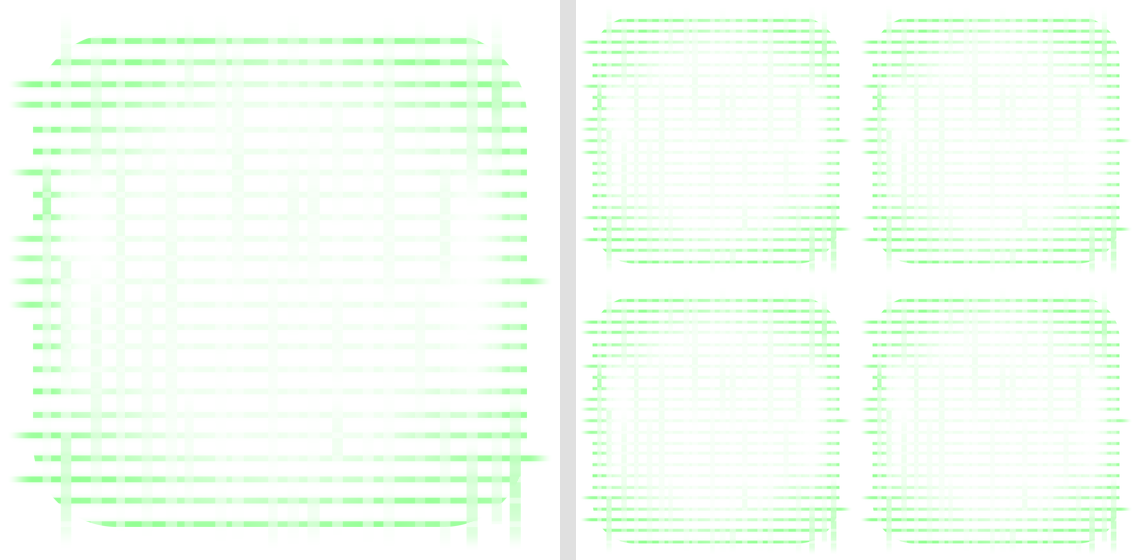
Left, the tile; right, the same tile 2 across and 2 down.
Write a WebGL 1 fragment shader that draws this pattern.

```glsl
precision highp float;

uniform vec2 u_resolution;

float hash(vec2 p) {
  vec3 q = fract(p.xyx * vec3(0.1031, 0.1030, 0.0973));
  q += dot(q, q.yzx + 33.33);
  return fract((q.x + q.y) * q.z);
}

float noise(float x, float seed) {
  float i = floor(x), f = fract(x);
  return mix(hash(vec2(i, seed)), hash(vec2(i + 1.0, seed)), f * f * (3.0 - 2.0 * f));
}

float roundedBox(vec2 p, vec2 halfSize, float radius) {
  vec2 q = abs(p) - halfSize + radius;
  return length(max(q, 0.0)) + min(max(q.x, q.y), 0.0) - radius;
}

// Antialiased strip of the given half width
float strip(float distance, float halfWidth, float blur) {
  return 1.0 - smoothstep(halfWidth - blur, halfWidth + blur, abs(distance));
}

float rowHeight(float row) {
  return 0.065 + row * 0.03924 + (hash(vec2(row, 3.0)) - 0.5) * 0.006;
}

// Strength of a horizontal bar: dense at the rim, faint in the middle
float barInk(vec2 uv, float row, float blur) {
  vec2 p = uv - 0.5;
  vec2 rim = abs(p) / 0.441;
  float ink = 0.055 + 0.32 * smoothstep(0.65, 1.12, length(rim));

  // Bleached gap beside the rim on the middle rows
  float gap = smoothstep(0.64, 0.74, rim.x) * (1.0 - smoothstep(0.80, 0.94, rim.x));
  ink *= 1.0 - 0.85 * gap * (1.0 - smoothstep(0.3, 0.7, rim.y));
  ink *= 0.85 + 0.3 * noise(uv.x * 12.0, row + 40.0);

  float inside = 1.0 - smoothstep(-blur, blur, roundedBox(p, vec2(0.441), 0.15));

  // Some bars smear past the rim on one side
  float side = p.x < 0.0 ? 5.0 : 9.0;
  float smear = step(0.72, hash(vec2(row, side))) * step(rim.y, 0.85);
  float tail = 1.0 - smoothstep(0.441, 0.488, abs(p.x));
  return ink * max(inside, smear * tail * step(0.4, abs(p.x)));
}

// x: ink of the vertical streaks, y: how much they lighten the bars
vec2 streaks(vec2 uv, float blur) {
  float ink = 0.0, bleach = 0.0;
  float margin = smoothstep(0.015, 0.11, min(uv.y, 1.0 - uv.y));
  for (int i = 0; i < 20; i++) {
    float id = float(i);
    float x = 0.075 + id * 0.0447 + (hash(vec2(id, 11.0)) - 0.5) * 0.022;
    float rim = smoothstep(0.22, 0.43, abs(x - 0.5));
    float band = strip(uv.x - x, 0.007 + 0.004 * hash(vec2(id, 13.0)), blur);
    bleach = max(bleach, band * (0.25 + 0.3 * hash(vec2(id, 17.0))));

    // Long faint wash
    float worn = smoothstep(0.35, 0.85, noise(uv.y * 5.0, id + 70.0));
    ink += band * worn * margin * mix(0.035, 0.10, rim);

    // Short dense streaks, sharp at a bar and fading away from it
    for (int j = 0; j < 2; j++) {
      vec2 seed = vec2(id, 20.0 + float(j) * 6.0);
      float start = rowHeight(floor(hash(seed) * 23.0));
      float direction = hash(seed + vec2(0.0, 1.0)) < 0.5 ? -1.0 : 1.0;
      float reach = mix(0.06, 0.26, hash(seed + vec2(0.0, 2.0)));
      float along = (uv.y - start) * direction;
      float fade = smoothstep(-blur, blur, along) * (1.0 - smoothstep(0.25 * reach, reach, along));
      float rimHere = max(rim, smoothstep(0.25, 0.45, abs(start - 0.5)) * 0.7);
      float density = mix(0.02, 0.22, rimHere) * hash(seed + vec2(0.0, 3.0));
      ink += band * fade * density * smoothstep(0.015, 0.05, min(uv.y, 1.0 - uv.y));
    }
  }
  return vec2(ink, bleach);
}

void main() {
  vec2 uv = gl_FragCoord.xy / u_resolution;
  float blur = 0.75 / min(u_resolution.x, u_resolution.y);

  float row = clamp(floor((uv.y - 0.065) / 0.03924 + 0.5), 0.0, 22.0);
  float offset = uv.y - rowHeight(row);
  float bar = strip(offset, 0.0052, blur);
  vec2 streak = streaks(uv, blur);

  // Soft glow around each bar
  float line = barInk(uv, row, blur);
  float glow = 0.10 * line * (1.0 - smoothstep(0.005, 0.015, abs(offset)));

  // Bars cover the streaks, which show as paler cells
  float covered = max(line * (1.0 - streak.y), streak.x * 0.5);
  float ink = clamp(mix(streak.x + glow, covered, bar), 0.0, 0.42);
  gl_FragColor = vec4(1.0 - ink, 1.0, 1.0 - ink, 1.0);
}
```
